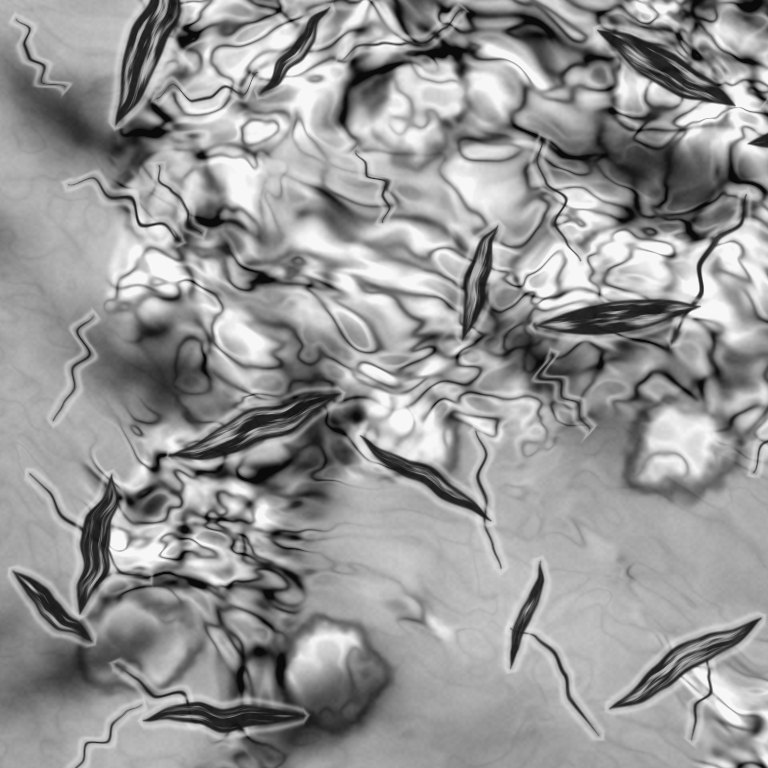
Reproduce this texture procedurally as a Shadertoy shader.

```glsl
const float PALE = 0.93;
const float PLAIN_GRAY = 0.69;
const float TISSUE_GRAY = 0.62;
const float INK = 0.09;

float hash(vec2 p) {
    return fract(sin(dot(p, vec2(127.1, 311.7))) * 43758.5453);
}

float noise(vec2 p) {
    vec2 cell = floor(p), f = fract(p);
    f = f * f * (3.0 - 2.0 * f);
    float low = mix(hash(cell), hash(cell + vec2(1, 0)), f.x);
    float high = mix(hash(cell + vec2(0, 1)), hash(cell + vec2(1, 1)), f.x);
    return mix(low, high, f.y);
}

mat2 rotation(float angle) {
    float c = cos(angle), s = sin(angle);
    return mat2(c, s, -s, c);
}

float fbm(vec2 p, int octaves) {
    float sum = 0.0, weight = 0.5, total = 0.0;
    for (int i = 0; i < octaves; i++) {
        sum += weight * noise(p);
        total += weight;
        weight *= 0.5;
        p = rotation(0.65) * p * 2.03 + 17.3;
    }
    return sum / total;
}

float bell(float x, float width) {
    return exp(-x * x / (width * width));
}

// Dark fold with bright fringes on both sides
float crease(vec2 p) {
    float d = abs(fbm(p, 2) - 0.5);
    return 0.2 * bell(d - 0.16, 0.07) - 0.42 * bell(d, 0.05);
}

// Position relative to a jittered, randomly turned grain in a grid cell
vec2 grainSpace(vec2 p, vec2 cell, float seed) {
    vec2 jitter = vec2(hash(cell + seed + 3.1), hash(cell + seed + 7.7));
    float angle = 3.14159 * hash(cell + seed + 11.3);
    return rotation(angle) * (p - cell - mix(vec2(0.15), vec2(0.85), jitter));
}

float drawSmudges(float tone, vec2 p, float grid, float share, float seed) {
    for (int k = 0; k < 9; k++) {
        vec2 cell = floor(p * grid) + vec2(k % 3, k / 3) - 1.0;
        if (hash(cell + seed) > share) continue;
        vec2 q = grainSpace(p * grid, cell, seed);
        q += 0.22 * (vec2(fbm(p * 13.0, 3), fbm(p * 13.0 + 5.0, 3)) - 0.5);
        float shade = bell(q.x, 0.4) * bell(q.y, 0.14);
        tone *= 1.0 - 0.72 * shade;
    }
    return tone;
}

float drawPaleCells(float tone, vec2 p, float grid, float share, float seed) {
    for (int k = 0; k < 9; k++) {
        vec2 cell = floor(p * grid) + vec2(k % 3, k / 3) - 1.0;
        if (hash(cell + seed) > share) continue;
        vec2 q = grainSpace(p * grid, cell, seed);
        float r = length(q * vec2(1.0, 1.25)) + 0.16 * (fbm(p * 24.0, 3) - 0.5);
        float fill = 1.0 - smoothstep(0.14, 0.2, r);
        tone = mix(tone, PALE + 0.7 * crease(p * 23.0), 0.75 * fill);
        tone -= 0.28 * bell(r - 0.225, 0.035);
    }
    return tone;
}

// Lens-shaped crystals; a small slimness gives wavy fibres
float drawSpindles(float tone, vec2 p, float grid, float slimness, float wave, float share, float seed) {
    for (int k = 0; k < 9; k++) {
        vec2 cell = floor(p * grid) + vec2(k % 3, k / 3) - 1.0;
        if (hash(cell + seed) > share) continue;
        vec2 q = grainSpace(p * grid, cell, seed);
        float halfLength = mix(0.24, 0.54, hash(cell + seed + 19.0));
        float halfWidth = halfLength * slimness * mix(0.65, 1.3, hash(cell + seed + 23.0));
        float x = q.x / halfLength;
        q.y += wave * (noise(vec2(x * 3.0, seed) + cell * 5.0) - 0.5);
        float d = abs(q.y) - halfWidth * (1.0 - x * x);
        d = (d + halfLength * max(abs(x) - 1.0, 0.0)) / grid;

        float body = 1.0 - smoothstep(-0.002, 0.0025, d);
        float streak = fbm(q / grid * vec2(24.0, 170.0) + cell * 9.0, 3);
        float inside = mix(INK, 0.72, smoothstep(0.38, 0.78, streak));
        inside = mix(inside, INK, 0.85 * bell(d + 0.002, 0.0035));
        tone = mix(tone, PALE, 0.45 * bell(d - 0.007, 0.004));
        tone = mix(tone, inside, 0.93 * body);
    }
    return tone;
}

// Smooth fluid interrupted by crumpled, folded tissue
float drawGround(vec2 p) {
    vec2 warp = vec2(fbm(p * 5.0, 3), fbm(p * 5.0 + 31.0, 3)) - 0.5;
    vec2 q = rotation(0.3) * (p + 0.16 * warp) * vec2(0.8, 1.2);
    float cover = smoothstep(0.38, 0.53, fbm(p * 3.2 + 4.0 + warp, 4));
    float plain = PLAIN_GRAY + 0.28 * (fbm(p * 5.0 + 50.0, 2) - 0.5);
    float tissue = TISSUE_GRAY + 1.15 * (fbm(q * 15.0, 4) - 0.5);
    tissue += 0.75 * crease(q * 13.0 + 8.0) + 0.8 * crease(q * 27.0);
    return mix(plain, tissue, 0.08 + 0.92 * cover);
}

void mainImage(out vec4 fragColor, in vec2 fragCoord) {
    vec2 p = fragCoord / iResolution.y;
    float tone = drawGround(p);
    tone = drawPaleCells(tone, p, 3.0, 0.5, 41.0);
    tone = drawSmudges(tone, p, 3.2, 0.65, 67.0);
    tone = drawSpindles(tone, p, 5.0, 0.025, 0.16, 0.6, 83.0);
    tone = drawSpindles(tone, p, 4.0, 0.17, 0.05, 0.7, 29.0);
    tone += 0.03 * (noise(p * 240.0) - 0.5);
    fragColor = vec4(vec3(clamp(tone, 0.04, 0.97)), 1.0);
}
```
